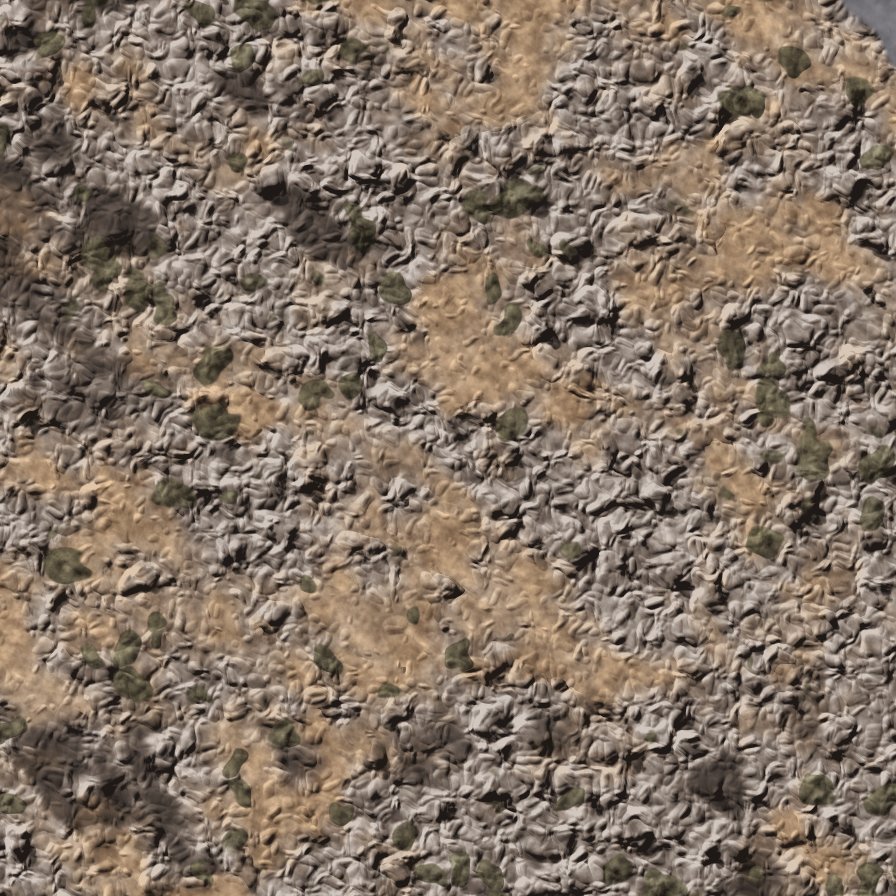
Give the GLSL for this texture, as a WebGL 2 fragment shader.

```glsl
#version 300 es
precision highp float;

#define SUN vec2(-0.55, 0.83)
#define DOWNHILL vec2(0.78, -0.62)
#define BOULDER_FREQ 21.0
#define STONE_FREQ 47.0
#define PEBBLE_FREQ 88.0
#define SHRUB_FREQ 24.0
#define ROCK_TONE 0.61
#define SOIL_TONE 0.70
#define RELIEF 0.32
#define SHADOW 0.42

uniform vec2 u_resolution;
out vec4 fragColor;

vec2 hash2(vec2 p) {
  return fract(sin(vec2(dot(p, vec2(127.1, 311.7)), dot(p, vec2(269.5, 183.3)))) * 43758.5453);
}

float noise(vec2 p) {
  vec2 i = floor(p), f = fract(p);
  f = f * f * (3.0 - 2.0 * f);
  return mix(mix(hash2(i).x, hash2(i + vec2(1, 0)).x, f.x),
             mix(hash2(i + vec2(0, 1)).x, hash2(i + vec2(1, 1)).x, f.x), f.y);
}

float fbm(vec2 p) {
  float sum = 0.0, amp = 0.533;
  for (int i = 0; i < 4; i++) {
    sum += amp * noise(p);
    p = mat2(1.6, 1.2, -1.2, 1.6) * p + 7.3;
    amp *= 0.5;
  }
  return sum;
}

// Scattered, randomly turned domes; fill sets how many grow
float domes(vec2 p, float freq, float fill) {
  p = p * freq + freq;
  vec2 cell = floor(p);
  float top = 0.0;
  for (int y = -1; y <= 1; y++) {
    for (int x = -1; x <= 1; x++) {
      vec2 id = cell + vec2(x, y);
      vec2 spot = hash2(id), kind = hash2(id + 53.7);
      vec2 d = p - id - 0.15 - 0.7 * spot;
      vec2 axis = vec2(cos(kind.x * 6.283), sin(kind.x * 6.283));
      d = vec2(dot(d, axis), 1.5 * dot(d, vec2(-axis.y, axis.x)));
      float grown = smoothstep(kind.y - 0.1, kind.y + 0.15, fill);
      float radius = 0.1 + (0.35 + 0.3 * spot.x) * grown;
      top = max(top, grown * (1.0 - dot(d, d) / (radius * radius)));
    }
  }
  return top;
}

float terrainHeight(vec2 p, float rocky) {
  vec2 bend = vec2(noise(p * 58.0), noise(p * 58.0 + 31.0)) - 0.5;
  vec2 q = p + 0.014 * bend;
  float h = 0.30 / BOULDER_FREQ * domes(q, BOULDER_FREQ, rocky * 0.75 - 0.15);
  h += 0.30 / STONE_FREQ * domes(q, STONE_FREQ, rocky * 0.75 + 0.08);
  h += 0.32 / PEBBLE_FREQ * domes(q, PEBBLE_FREQ, rocky * 0.5 + 0.32);
  float rough = 0.007 * noise(q * vec2(75.0, 55.0)) + 0.004 * noise(q * 135.0);
  return h + rough * mix(0.4, 1.0, rocky);
}

// Dark stone, mid stone, sunlit stone
vec3 stoneRamp(float t) {
  vec3 low = mix(vec3(0.12, 0.10, 0.09), vec3(0.46, 0.40, 0.36), clamp(t * 2.0, 0.0, 1.0));
  return mix(low, vec3(0.84, 0.79, 0.75), clamp(t * 2.0 - 1.0, 0.0, 1.0));
}

void main() {
  vec2 p = gl_FragCoord.xy / u_resolution.y;
  vec2 slope = vec2(dot(p, DOWNHILL), dot(p, vec2(-DOWNHILL.y, DOWNHILL.x)));

  // Outcrops at the upper left and along the foot, bare soil between
  float outcrop = 0.20 * smoothstep(0.55, 0.10, length(p - vec2(0.15, 0.82)));
  outcrop += 0.20 * smoothstep(0.34, 0.12, p.y);
  float patches = fbm(slope * vec2(6.0, 10.0) + 3.0) + 0.35 * (fbm(p * 24.0) - 0.5);
  float rocky = smoothstep(0.33, 0.64, patches + outcrop);

  // Sunlight on the relief and shadows cast along the sun direction
  float h = terrainHeight(p, rocky);
  float lit = 0.0, shade = 0.0, reach = 0.003;
  for (int i = 0; i < 4; i++) {
    float rise = terrainHeight(p + SUN * reach, rocky) - h;
    if (i == 0) lit = clamp(-rise / reach, -1.3, 1.3);
    shade = max(shade, rise - 0.45 * reach);
    reach *= 2.0;
  }
  shade = smoothstep(0.0, 0.007, shade);

  // Tone of the ground, with deep clefts in the outcrops
  float grain = fbm(p * 105.0) - 0.5;
  float streak = fbm(slope * vec2(28.0, 80.0)) - 0.5;
  float cleft = smoothstep(0.53, 0.66, fbm(slope * vec2(11.0, 15.0) + 19.0));
  cleft *= smoothstep(0.06, 0.22, outcrop) * rocky;
  float tone = mix(SOIL_TONE, ROCK_TONE, rocky) + 0.5 * grain + 0.25 * streak;
  tone += mix(0.6, 1.0, rocky) * (RELIEF * lit - SHADOW * shade);
  tone += 0.35 * rocky * (fbm(p * 32.0 + 5.0) - 0.5);
  tone *= 1.0 - 0.65 * cleft;

  // Warm soil, greyer stone
  float warmth = (1.0 - rocky) * (0.6 + 0.8 * fbm(p * 9.0 + 40.0));
  warmth += 0.35 * smoothstep(0.5, 0.7, fbm(p * 20.0 + 70.0));
  vec3 color = stoneRamp(tone) * mix(vec3(0.98, 0.99, 1.0), vec3(1.08, 0.98, 0.83), min(warmth, 1.0));

  // Olive shrubs, lighter on the sunny side
  vec2 leafy = p + 0.012 * (vec2(noise(p * 70.0), noise(p * 70.0 + 9.0)) - 0.5);
  float fill = 0.30 * smoothstep(0.35, 0.6, fbm(p * 7.0 + 90.0));
  float bush = domes(leafy, SHRUB_FREQ, fill);
  float crown = bush - domes(leafy + SUN * 0.006, SHRUB_FREQ, fill);
  vec3 leaves = stoneRamp(0.28 + 0.3 * crown + 0.7 * grain + 0.1 * lit) * vec3(0.96, 1.03, 0.87);
  color = mix(color, leaves, 0.85 * smoothstep(0.05, 0.35, bush));

  // Hazy distance past the ridge
  float ridge = smoothstep(1.935, 1.95, p.x + p.y + 0.02 * noise(p * 40.0));
  color = mix(color, vec3(0.47, 0.46, 0.48) + 0.15 * grain, ridge);
  fragColor = vec4(clamp(color, 0.0, 1.0), 1.0);
}
```
